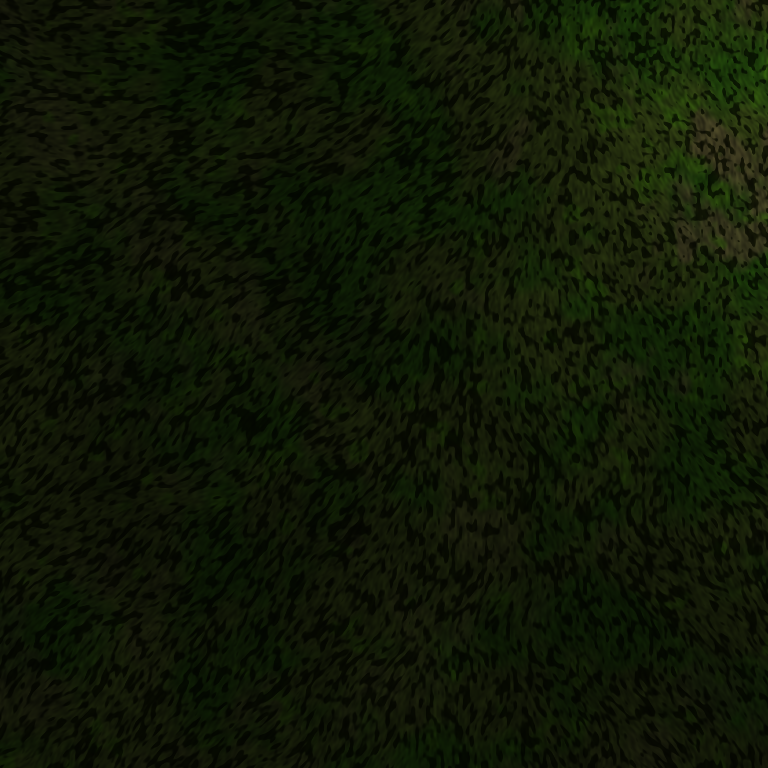
Give the GLSL for this texture, as a Shadertoy shader.

```glsl
float hash(vec2 p) {
    vec3 q = fract(vec3(p.xyx) * 0.1031);
    q += dot(q, q.yzx + 33.33);
    return fract((q.x + q.y) * q.z);
}

float valueNoise(vec2 p) {
    vec2 cell = floor(p);
    vec2 f = fract(p);
    f = f * f * (3.0 - 2.0 * f);
    float low = mix(hash(cell), hash(cell + vec2(1, 0)), f.x);
    float high = mix(hash(cell + vec2(0, 1)), hash(cell + vec2(1, 1)), f.x);
    return mix(low, high, f.y);
}

float fractalNoise(vec2 p, int octaves) {
    float sum = 0.0, weight = 0.5, total = 0.0;
    for (int i = 0; i < octaves; i++) {
        sum += weight * valueNoise(p);
        total += weight;
        weight *= 0.5;
        p = mat2(1.6, 1.2, -1.2, 1.6) * p + 17.3;
    }
    return sum / total;
}

// Noise averaged along a direction, giving short strokes
float strokes(vec2 p, vec2 dir, float reach, float density) {
    const int TAPS = 4;
    float sum = 0.0, total = 0.0;
    for (int i = -TAPS; i <= TAPS; i++) {
        float t = float(i) / float(TAPS);
        float weight = 1.0 - 0.6 * t * t;
        sum += weight * valueNoise((p + dir * reach * t) * density);
        total += weight;
    }
    return sum / total;
}

// Blades lie flat at the left and stand up toward the right
float bladeAngle(vec2 p) {
    float angle = mix(0.55, 2.0, smoothstep(0.2, 1.0, p.x));
    angle += 0.3 * (1.0 - p.y) * (1.0 - p.x);
    angle -= 0.7 * smoothstep(0.5, 1.0, p.y) * (1.0 - p.x);
    return angle + 0.9 * (valueNoise(p * 14.0) - 0.5);
}

float lampGlow(vec2 p) {
    float corner = exp(-3.6 * length((p - vec2(1.05, 0.92)) * vec2(1.0, 0.85)));
    float side = smoothstep(0.35, 1.0, p.x) * smoothstep(0.1, 0.75, p.y);
    return 0.78 + 1.15 * corner + 0.3 * side;
}

vec3 turfColor(vec2 p, float glow) {
    const vec3 GREEN = vec3(0.054, 0.115, 0.018);
    const vec3 OLIVE = vec3(0.088, 0.113, 0.033);
    const vec3 SOIL = vec3(0.125, 0.113, 0.067);
    const vec3 CLOVER = vec3(0.085, 0.155, 0.020);

    float patches = fractalNoise(p * 11.0 + 3.0, 4);
    vec3 color = mix(GREEN, OLIVE, smoothstep(0.32, 0.62, patches));

    float bare = fractalNoise(p * vec2(15.0, 10.0) + 41.0, 4);
    float bareAmount = 0.35 + 0.5 * smoothstep(0.9, 1.5, glow);
    color = mix(color, SOIL, bareAmount * smoothstep(0.56, 0.74, bare));

    float clumps = fractalNoise(p * 32.0 + 71.0, 2);
    return mix(color, CLOVER, 0.65 * smoothstep(0.66, 0.82, clumps));
}

void mainImage(out vec4 fragColor, in vec2 fragCoord) {
    vec2 p = fragCoord / iResolution.xy;
    float glow = lampGlow(p);
    float lit = smoothstep(0.9, 1.6, glow);
    float angle = bladeAngle(p);
    vec2 dir = vec2(cos(angle), sin(angle));

    // Dark gaps between the blades, shorter and sparser in the light
    float gap = strokes(p, dir, mix(0.0065, 0.0035, lit), 210.0);
    gap += 0.22 * (fractalNoise(p * 38.0 + 9.0, 2) - 0.5);
    float threshold = mix(0.43, 0.36, lit);
    float cover = smoothstep(threshold - 0.09, threshold + 0.09, gap);

    // Fine blades and broad uneven shade
    float blades = strokes(p + 5.0, dir, 0.005, 300.0);
    float shade = 0.8 + 0.4 * fractalNoise(p * 7.0 + 23.0, 3);
    float detail = 1.0 + 0.9 * (blades - 0.5);

    vec3 color = turfColor(p, glow) * glow * shade * detail;
    color *= mix(vec3(0.32, 0.36, 0.18), vec3(1.0), cover);
    fragColor = vec4(color, 1.0);
}
```
